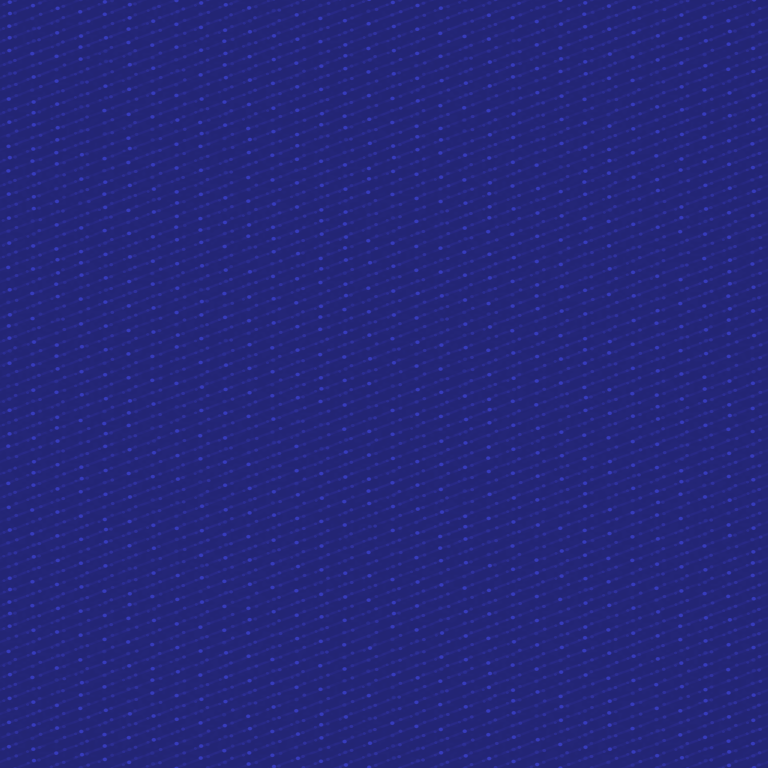
This texture is drawn by a three.js fragment shader. Its source:

```glsl
// Deep blue twill cloth: fine slanted ribs flecked with small bright stitches.
varying vec2 vUv;

float hash(vec2 p) {
  vec3 q = fract(vec3(p.xyx) * vec3(0.1031, 0.1030, 0.0973));
  q += dot(q, q.yzx + 33.33);
  return fract((q.x + q.y) * q.z);
}

// Value noise that wraps after the given number of cells.
float wrapNoise(vec2 uv, vec2 cells) {
  vec2 p = uv * cells;
  vec2 i = floor(p);
  vec2 f = fract(p);
  f = f * f * (3.0 - 2.0 * f);
  float bottom = mix(hash(mod(i, cells)), hash(mod(i + vec2(1.0, 0.0), cells)), f.x);
  float top = mix(hash(mod(i + vec2(0.0, 1.0), cells)), hash(mod(i + 1.0, cells)), f.x);
  return mix(bottom, top, f.y);
}

// Small dot in a sheared cell, measured in units of the canvas.
float stitch(vec2 f, vec2 point, float radius) {
  vec2 d = f - point;
  vec2 offset = vec2(d.x / 32.0, (d.y + 0.75 * d.x) / 64.0);
  return 1.0 - smoothstep(radius * 0.5, radius * 1.25, length(offset * vec2(0.85, 1.0)));
}

void main() {
  vec2 uv = fract(vUv);

  // 32 columns and 64 rows; each column climbs by three quarters of a row.
  vec2 weave = vec2(uv.x * 32.0, uv.y * 64.0 - uv.x * 24.0);
  vec2 id = floor(weave);
  vec2 f = fract(weave);
  id.y = mod(id.y + 24.0 * floor(id.x / 32.0), 64.0);
  id.x = mod(id.x, 32.0);
  float pick = hash(id + 3.0);
  float wear = hash(id + 71.0);

  // Cloth with very soft shading and fine grain.
  float shade = wrapNoise(uv, vec2(4.0, 3.0));
  float grain = wrapNoise(uv, vec2(192.0, 256.0));
  vec3 color = vec3(0.138, 0.146, 0.462);
  color *= 0.98 + 0.012 * shade + 0.035 * grain;

  // Thin continuous rib, broken up by the grain.
  float rib = 1.0 - smoothstep(0.0006, 0.0026, abs(f.y - 0.5) / 64.0);
  color = mix(color, vec3(0.165, 0.168, 0.55), rib * (0.2 + 0.65 * grain));

  // Bright stitches alternate with dim ones along and across the ribs.
  float turn = mod(id.x + id.y, 2.0);
  float isBright = mix(turn, 1.0 - turn, step(0.9, wear));
  vec2 jitter = (vec2(pick, wear) - 0.5) * vec2(0.08, 0.14);
  float main1 = stitch(f, vec2(0.38, 0.5) + jitter, 0.0026);
  float partner = stitch(f, vec2(0.66, 0.5) - jitter, 0.0023);
  float stray = stitch(f, vec2(0.14, 0.48) + jitter, 0.0019);

  color = mix(color, vec3(0.18, 0.19, 0.61), stray * 0.7 * step(0.35, pick));
  color = mix(color, vec3(0.20, 0.21, 0.67), partner * mix(0.75, 0.45, isBright));
  color = mix(color, vec3(0.22, 0.24, 0.76), main1 * mix(0.3, 0.95, isBright));

  gl_FragColor = vec4(color, 1.0);
}
```
